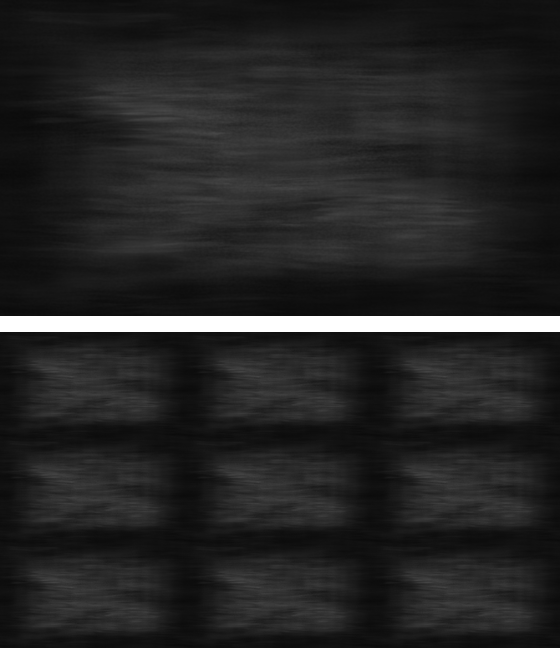
Top, the tile; bottom, the same tile 3 across and 3 down.
Write a Shadertoy shader that draws this texture.

```glsl
// A dark painted board: broad horizontal brush strokes with frayed ends over
// streaked paint, fine bristle lines and grain, fading to darker borders.
// All noise and stroke grids wrap, so the canvas tiles in both directions.

#define BASE_TONE 0.179
#define EDGE_LIGHT 0.34
#define STREAK_CONTRAST 0.42
#define STROKE_CONTRAST 0.30
#define BRISTLE_CONTRAST 0.17
#define GRAIN_CONTRAST 0.13
#define SMUDGE_CONTRAST 0.12
#define WARP 0.022

const float PI = 3.14159;

// Two random values in 0..1 for a cell and a seed
vec2 hash(vec2 cell, float seed) {
    vec3 p = fract(vec3(cell.xyx + seed * 17.3) * vec3(0.1031, 0.1030, 0.0973));
    p += dot(p, p.yzx + 33.33);
    return fract((p.xx + p.yz) * p.zy);
}

float cornerSlope(vec2 cell, vec2 offset, vec2 period, float seed) {
    float angle = 2.0 * PI * hash(mod(cell, period), seed).x;
    return dot(vec2(cos(angle), sin(angle)), offset);
}

// Gradient noise that repeats after one canvas, period in whole cells
float noise(vec2 uv, vec2 period, float seed) {
    vec2 p = uv * period, i = floor(p), f = p - i;
    vec2 w = f * f * f * (f * (f * 6.0 - 15.0) + 10.0);
    vec2 e = vec2(0.0, 1.0);
    float low = mix(cornerSlope(i, f, period, seed),
                    cornerSlope(i + e.yx, f - e.yx, period, seed), w.x);
    float high = mix(cornerSlope(i + e.xy, f - e.xy, period, seed),
                     cornerSlope(i + e.yy, f - e.yy, period, seed), w.x);
    return mix(low, high, w.y);
}

// Long streaks that get thinner with every octave
float streaks(vec2 uv) {
    vec2 period = vec2(3.0, 7.0);
    float sum = 0.0, weight = 1.0;
    for (int k = 0; k < 4; k++) {
        sum += weight * noise(uv, period, float(k) + 1.0);
        period = floor(period * vec2(1.6, 2.1));
        weight *= 0.68;
    }
    return sum;
}

// Scattered light and dark strokes, one per cell of a wrapping grid
float strokes(vec2 uv, vec2 grid, float fray, float seed) {
    vec2 p = uv * grid, home = floor(p);
    float sum = 0.0;
    for (int y = -1; y <= 1; y++)
    for (int x = -1; x <= 1; x++) {
        vec2 cell = home + vec2(x, y);
        vec2 id = mod(cell, grid);
        vec2 size = mix(vec2(0.3, 0.2), vec2(0.72, 0.6), hash(id, seed + 1.0));
        vec2 look = hash(id, seed + 2.0);
        vec2 d = p - cell - hash(id, seed);
        d.y += (look.y - 0.5) * 0.3 * d.x * d.x;
        float ends = smoothstep(0.0, 0.22, size.x - abs(d.x) + fray * 0.35);
        float sides = smoothstep(-size.y, -size.y * 0.3, d.y)
                    * (1.0 - smoothstep(size.y * 0.7, size.y, d.y + fray * 0.08));
        sum += (look.x * 1.5 - 0.62) * ends * sides;
    }
    return sum;
}

// Plateau in the middle that falls smoothly to zero on the wrapping border
float plateau(float t) {
    float c = cos(PI * t);
    return 1.0 - c * c * c * c * c * c;
}

void mainImage(out vec4 fragColor, in vec2 fragCoord) {
    vec2 uv = fragCoord / iResolution.xy;

    // Gently bent brushing direction
    vec2 bent = uv;
    bent.y += WARP * noise(uv, vec2(3.0, 4.0), 11.0)
            + WARP * 0.25 * noise(uv, vec2(10.0, 12.0), 12.0);

    // Bristle lines, also used to fray the strokes
    float bristle = noise(bent, vec2(9.0, 68.0), 21.0)
                  + 0.7 * noise(bent, vec2(20.0, 125.0), 22.0);
    float fray = noise(bent, vec2(5.0, 45.0), 23.0) + 0.5 * bristle;

    // Paint layers
    float paint = STROKE_CONTRAST * strokes(bent, vec2(4.0, 9.0), fray, 31.0);
    paint += 0.6 * STROKE_CONTRAST * strokes(bent, vec2(6.0, 17.0), fray, 41.0);
    paint *= 0.85 + 0.6 * bristle;
    paint += STREAK_CONTRAST * streaks(bent);
    paint += BRISTLE_CONTRAST * bristle * (0.7 + noise(uv, vec2(5.0, 6.0), 51.0));

    // Faint upright smudges and worn grain
    paint += SMUDGE_CONTRAST * noise(uv, vec2(26.0, 4.0), 61.0);
    float wear = 0.8 + 0.8 * noise(uv, vec2(6.0, 9.0), 71.0);
    paint += GRAIN_CONTRAST * wear * (noise(uv, vec2(150.0, 130.0), 72.0)
           + 0.6 * noise(uv, vec2(270.0, 170.0), 73.0));

    // Darker borders
    float light = mix(EDGE_LIGHT, 1.0, plateau(uv.x) * plateau(uv.y));
    float tone = BASE_TONE * light * max(1.0 + paint, 0.15);
    fragColor = vec4(vec3(tone), 1.0);
}
```
